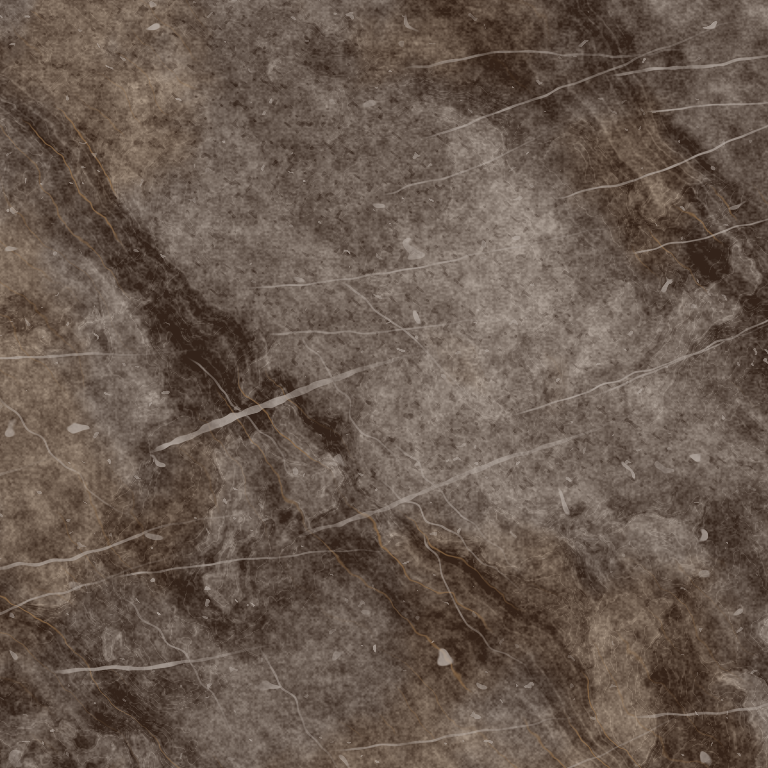
Give the GLSL for this texture, as a three.js fragment shader.

```glsl
varying vec2 vUv;

float hash(vec2 p) {
  return fract(sin(dot(p, vec2(127.1, 311.7))) * 43758.55);
}

float noise(vec2 p) {
  vec2 i = floor(p);
  vec2 f = fract(p);
  f = f * f * (3.0 - 2.0 * f);
  return mix(mix(hash(i), hash(i + vec2(1.0, 0.0)), f.x),
             mix(hash(i + vec2(0.0, 1.0)), hash(i + 1.0), f.x), f.y);
}

float fbm(vec2 p) {
  float sum = 0.0;
  float amplitude = 0.5;
  for (int i = 0; i < 6; i++) {
    sum += amplitude * noise(p);
    p = mat2(1.6, 1.2, -1.2, 1.6) * p + 7.3;
    amplitude *= 0.5;
  }
  return sum;
}

// Dark seam: soft on its lower left flank, crisp on the upper right
float seam(float across, float width) {
  return smoothstep(-width, -0.15 * width, across) * (1.0 - smoothstep(0.0, 0.025, across));
}

// Thin lines along evenly spaced levels of a field
float contours(float field, float count, float width) {
  return 1.0 - smoothstep(0.0, width, abs(fract(field * count) - 0.5));
}

// Tapered, ragged, wandering crack filled with calcite
float vein(vec2 p, vec2 start, float angle, float len, float width, float wander) {
  vec2 d = p - start;
  vec2 dir = vec2(cos(angle), sin(angle));
  vec2 local = vec2(dot(d, dir), dot(d, vec2(-dir.y, dir.x)));
  float seed = start.y * 50.0;
  local.y += wander * (noise(vec2(local.x * 7.0, seed)) - 0.5);
  local.y += 0.3 * wander * (noise(vec2(local.x * 45.0, seed)) - 0.5);
  float t = local.x / len;
  float taper = smoothstep(0.0, 0.08, t) * (1.0 - smoothstep(0.35, 1.0, t));
  float w = width * taper * (0.3 + 1.2 * noise(p * 90.0));
  return taper * (1.0 - smoothstep(w, w + 0.0018, abs(local.y)));
}

// Scattered, stretched pale fragments
float flecks(vec2 p, float scale, float density) {
  vec2 g = p * scale + 0.5 * vec2(noise(p * scale * 2.5), noise(p * scale * 2.5 + 31.0));
  vec2 cell = floor(g);
  vec2 d = fract(g) - 0.35 - 0.3 * vec2(hash(cell + 3.1), hash(cell + 8.7));
  float a = hash(cell + 5.5) * 2.0 - 1.4;
  d = mat2(cos(a), -sin(a), sin(a), cos(a)) * d;
  float radius = 0.1 + 0.18 * hash(cell + 1.9);
  float shape = 1.0 - smoothstep(radius * 0.65, radius, length(d * vec2(1.0, 1.7)));
  return shape * step(hash(cell), density);
}

void main() {
  vec3 umber = vec3(0.19, 0.13, 0.095);
  vec3 taupe = vec3(0.62, 0.57, 0.53);
  vec3 ochre = vec3(0.58, 0.44, 0.29);
  vec3 calcite = vec3(0.72, 0.68, 0.65);

  // Warped frame: x along the falling seams, y across them
  vec2 p = vUv;
  vec2 warp = vec2(fbm(p * 4.0), fbm(p * 4.0 + 17.0)) - 0.5;
  vec2 q = p + 0.16 * warp;
  vec2 flow = vec2(dot(q, vec2(0.666, -0.746)), dot(q, vec2(0.746, 0.666)) - 0.613);
  float side = flow.y + 0.06 * (fbm(p * 18.0) - 0.5);

  // Main bodies of the stone
  float seams = seam(side, 0.15) + seam(side - 0.6, 0.16) + 0.7 * seam(side + 0.43, 0.1);
  float rightSide = smoothstep(-0.005, 0.015, side);
  float upper = smoothstep(0.33, 0.38, q.y);
  float slab = rightSide * upper * (1.0 - smoothstep(0.36, 0.48, side));
  float patches = smoothstep(0.54, 0.6, fbm(q * 3.2 + 5.0));
  float swirl = max(patches * (1.0 - 0.45 * slab), 0.85 * rightSide * (1.0 - upper));

  // Cloudy tone, streaked seams and folded swirls
  float cloud = fbm(q * 3.0 + 9.0) - 0.5;
  float mottle = fbm(p * 17.0 + 4.0) - 0.5;
  float crumbs = fbm(p * 70.0 + 13.0) - 0.5;
  float streak = fbm(vec2(flow.x * 5.0, flow.y * 50.0)) - 0.5;
  float fold = fbm(q * 8.0 + 2.5 * warp + 21.0);
  float tone = 0.49 + 0.17 * slab + 0.5 * cloud + 0.5 * mottle + 0.5 * crumbs;
  tone -= 0.23 * seams + 0.15 * swirl * (1.0 - 0.5 * seams);
  tone += streak * (0.45 + 0.4 * seams) * (1.0 - 0.75 * slab);
  tone += swirl * (0.27 * smoothstep(0.53, 0.56, fold) + 0.17 * contours(fold, 13.0, 0.13));
  tone += 0.16 * seams * contours(flow.y + 0.03 * fbm(flow * 8.0), 70.0, 0.2);

  // Fine grain and pits
  vec2 tilted = mat2(0.8, 0.6, -0.6, 0.8) * p;
  tone += 0.25 * (noise(tilted * 250.0) - 0.5) + 0.24 * (noise(p * 430.0) - 0.5);
  tone -= 0.2 * slab * smoothstep(0.76, 0.9, noise(tilted * vec2(150.0, 190.0)));
  vec3 color = mix(umber, taupe, clamp(tone, 0.02, 1.08));

  // Ochre stains and threads
  float stain = smoothstep(0.5, 0.68, fbm(q * 5.0 + 40.0));
  color *= mix(vec3(1.0), vec3(1.03, 0.995, 0.94), stain);
  float thread = contours(flow.y + 0.035 * fbm(flow * 9.0), 24.0, 0.05);
  float threadZone = smoothstep(0.45, 0.65, noise(q * 9.0 + 60.0));
  color = mix(color, ochre, 0.7 * thread * threadZone * clamp(seams + 0.4 * stain, 0.0, 1.0));

  // Pale fragments
  float fragments = max(flecks(p, 21.0, 0.12), 0.85 * flecks(p + 0.37, 55.0, 0.1));
  color = mix(color, calcite, fragments * (0.2 + 0.6 * noise(p * 30.0)));

  // Long veins rising gently to the right
  float white = 0.0;
  for (int i = 0; i < 22; i++) {
    float k = float(i);
    float h = hash(vec2(k, 2.3));
    vec2 start = vec2(hash(vec2(k, 7.1)) * 1.05 - 0.2, (k + h) / 22.0 - 0.04);
    float angle = 0.02 + 0.43 * hash(vec2(k, 4.7));
    float len = 0.25 + 0.4 * hash(vec2(k, 9.2));
    float width = 0.0003 + 0.0038 * pow(hash(vec2(k, 5.9)), 5.0);
    white = max(white, vein(p, start, angle, len, width, 0.018) * (0.55 + 0.4 * h));
  }

  // Short crooked cracks falling to the right
  for (int i = 0; i < 9; i++) {
    float k = float(i);
    vec2 start = vec2(hash(vec2(k, 12.4)) * 0.6, 0.15 + (k + hash(vec2(k, 15.8))) * 0.06);
    float angle = -0.45 - 0.6 * hash(vec2(k, 18.3));
    white = max(white, 0.6 * vein(p, start, angle, 0.3, 0.0004, 0.045));
  }
  color = mix(color, calcite, white * (0.4 + 0.6 * noise(p * 55.0)));

  gl_FragColor = vec4(color, 1.0);
}
```
